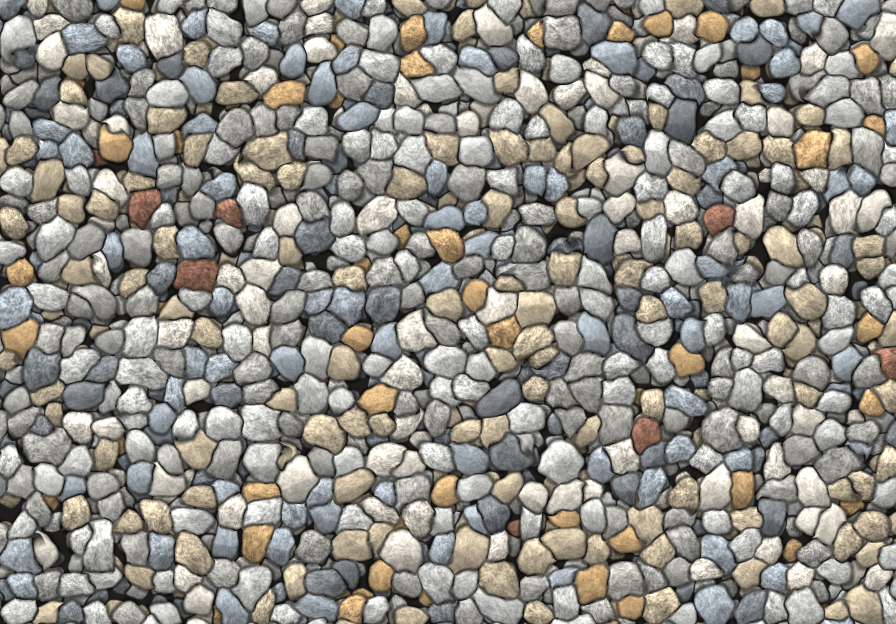
Reproduce this texture procedurally as a WebGL 1 fragment shader.

```glsl
precision highp float;
uniform vec2 u_resolution;

const float ROWS = 20.5;          // stones per canvas height
const float JITTER = 0.66;
const float MIN_RADIUS = 0.49;
const float MAX_RADIUS = 0.74;
const float MAX_ASPECT = 1.75;
const float STACK = 0.20;         // height spread of the pile
const float GRAIN = 0.40;
const float LOWER_SCALE = 1.4;    // density of the stones seen in the gaps
const float LOWER_LIGHT = 0.80;
const vec2 LIGHT = vec2(-0.3, 0.95);

const vec3 LIGHT_GREY = vec3(0.70, 0.70, 0.69);
const vec3 MID_GREY = vec3(0.60, 0.595, 0.575);
const vec3 BLUE_GREY = vec3(0.57, 0.60, 0.625);
const vec3 CREAM = vec3(0.79, 0.765, 0.72);
const vec3 BEIGE = vec3(0.68, 0.63, 0.54);
const vec3 OCHRE = vec3(0.71, 0.59, 0.43);
const vec3 SLATE = vec3(0.44, 0.455, 0.47);
const vec3 RUST = vec3(0.52, 0.38, 0.32);
const vec3 GAP = vec3(0.12, 0.115, 0.11);

struct Stone {
  vec2 local;    // position in the stone's own frame
  vec2 offset;   // unrotated position from its centre
  vec2 id;
  float edge;    // distance to the visible outline
};

float hash(vec2 p) {
  vec3 q = fract(vec3(p.xyx) * 0.1031);
  q += dot(q, q.yzx + 33.33);
  return fract((q.x + q.y) * q.z);
}

vec2 hash2(vec2 p) {
  return vec2(hash(p + 11.7), hash(p + 53.1));
}

float noise(vec2 p) {
  vec2 i = floor(p), f = fract(p);
  f = f * f * (3.0 - 2.0 * f);
  return mix(mix(hash(i), hash(i + vec2(1, 0)), f.x),
             mix(hash(i + vec2(0, 1)), hash(i + vec2(1, 1)), f.x), f.y);
}

// Highest stone of a jittered pile at p
Stone findStone(vec2 p, float seed) {
  Stone top;
  float best = -9.0, second = -9.0, topDepth = 0.0;
  for (int j = -1; j <= 1; j++) {
    for (int i = -1; i <= 1; i++) {
      vec2 cell = floor(p) + vec2(i, j);
      vec2 id = cell + seed;
      vec2 form = hash2(id + 7.0), turn = hash2(id + 31.0);
      vec2 offset = p - cell - 0.5 - JITTER * (hash2(id) - 0.5);
      float radius = mix(MIN_RADIUS, MAX_RADIUS, form.x * form.x);
      float stretch = sqrt(mix(1.0, MAX_ASPECT, form.y));
      float c = cos(turn.x * 3.14), s = sin(turn.x * 3.14);
      vec2 q = mat2(c, -s, s, c) * offset / (radius * vec2(stretch, 1.0 / stretch));
      float a = atan(q.y, q.x), power = mix(2.0, 3.2, turn.y);
      vec2 m = pow(abs(q) + 0.0001, vec2(power));
      float d = pow(m.x + m.y, 1.0 / power);
      d *= 1.0 + 0.05 * sin(2.0 * a + 40.0 * form.x) + 0.06 * sin(3.0 * a + 40.0 * form.y);
      float depth = (1.0 - d) * radius;
      float height = (depth > 0.0 ? depth : 5.0 * depth) + STACK * hash(id + 71.0);
      if (height > best) {
        second = best;
        best = height;
        topDepth = depth;
        top.local = q;
        top.offset = offset / radius;
        top.id = id;
      } else {
        second = max(second, height);
      }
    }
  }
  top.edge = min(topDepth, 0.6 * (best - second));
  return top;
}

vec3 stoneColour(float pick) {
  vec3 c = mix(LIGHT_GREY, MID_GREY, step(0.24, pick));
  c = mix(c, BLUE_GREY, step(0.46, pick));
  c = mix(c, CREAM, step(0.59, pick));
  c = mix(c, BEIGE, step(0.70, pick));
  c = mix(c, OCHRE, step(0.88, pick));
  c = mix(c, SLATE, step(0.925, pick));
  return mix(c, RUST, step(0.988, pick));
}

vec3 shadeStone(Stone s) {
  vec2 tone = hash2(s.id + 91.0);
  vec2 q = s.local + 20.0 * tone;
  vec3 c = stoneColour(hash(s.id + 113.0)) * mix(0.93, 1.09, tone.x);
  // Mineral blotches, fine grain and a pale vein
  float grain = 0.3 * noise(q * 2.5) + 0.3 * noise(q * 6.0) + 0.4 * noise(q * 13.0) - 0.5;
  c *= 1.0 + 2.0 * GRAIN * mix(0.5, 1.4, tone.y) * grain;
  float vein = abs(s.local.x + 0.4 * s.local.y - 0.4 + 0.5 * noise(q * 2.0));
  c += 0.08 * step(0.85, tone.y) * (1.0 - smoothstep(0.02, 0.08, vein));
  // Worn facet, skylight and darkened rim
  float angle = 6.28 * tone.x;
  float facet = dot(s.offset, vec2(cos(angle), sin(angle))) - 0.2;
  c *= 1.0 + 0.16 * sin(angle) * smoothstep(-0.06, 0.06, facet);
  c *= 1.0 + 0.27 * clamp(dot(s.offset, LIGHT), -1.2, 0.7);
  return c * mix(0.50, 1.07, smoothstep(0.0, 0.12, s.edge));
}

vec3 pebbles(vec2 p) {
  p += 0.12 * (vec2(noise(p * 3.0), noise(p * 3.0 + 40.0)) - 0.5);
  Stone lower = findStone(p * LOWER_SCALE, 300.0);
  Stone upper = findStone(p, 100.0);
  vec3 c = mix(GAP, shadeStone(lower) * LOWER_LIGHT, smoothstep(0.0, 0.06, lower.edge));
  // Contact shadow cast on the lower stones
  c *= mix(1.0, 0.5, smoothstep(-0.14, 0.0, upper.edge));
  return mix(c, shadeStone(upper), smoothstep(0.0, 0.04, upper.edge));
}

void main() {
  vec3 sum = vec3(0.0);
  for (int j = 0; j < 2; j++) {
    for (int i = 0; i < 2; i++) {
      vec2 spot = gl_FragCoord.xy + 0.5 * vec2(i, j) - 0.25;
      sum += pebbles(spot / u_resolution.y * ROWS);
    }
  }
  gl_FragColor = vec4(clamp(sum * 0.25, 0.0, 1.0), 1.0);
}
```
